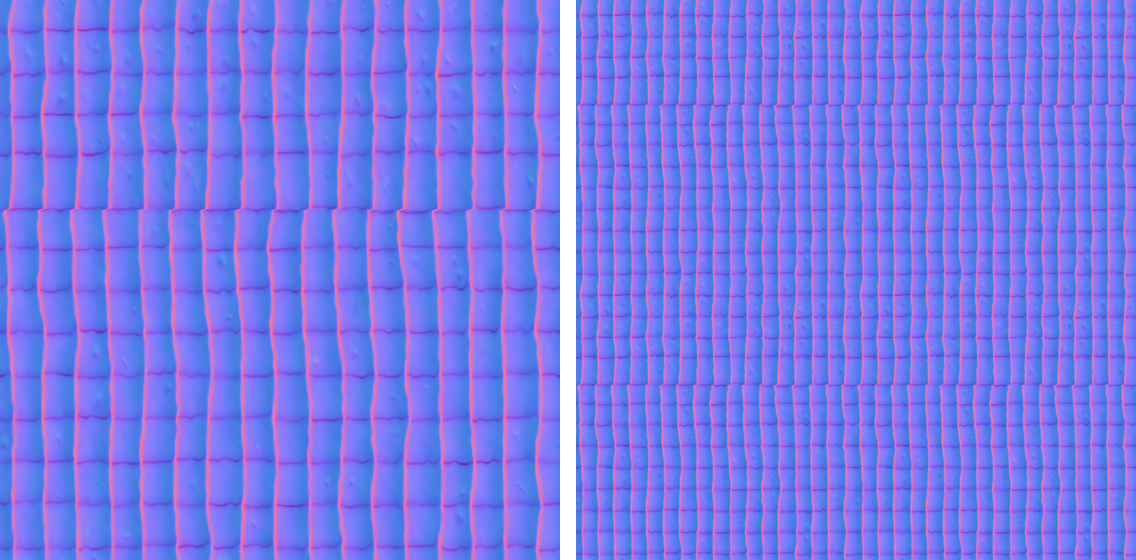
Left: one tile. Right: repeated 2 by 2.
Give the GLSL for this texture map, as a WebGL 2 fragment shader.

```glsl
#version 300 es
precision highp float;

#define COLS 17.0
#define ROWS 13.0
#define GRID_OFFSET vec2(0.354, 0.288)
#define WOBBLE 0.17
#define SLIP 0.17
#define RIDGE_SLOPE 0.86
#define SEAM_DEPTH 0.36
#define SEAM_WIDTH 0.032
#define GRAIN 0.13
#define PIT_DEPTH 0.42

uniform vec2 u_resolution;
out vec4 fragColor;

float hash(vec2 p) {
    return fract(sin(dot(p, vec2(127.1, 311.7))) * 43758.5453);
}

// Value noise that wraps after a whole number of cells
float noise(vec2 p, vec2 period) {
    vec2 i = floor(p), f = fract(p);
    f = f * f * (3.0 - 2.0 * f);
    vec2 a = mod(i, period), b = mod(i + 1.0, period);
    return mix(mix(hash(a), hash(vec2(b.x, a.y)), f.x),
               mix(hash(vec2(a.x, b.y)), hash(b), f.x), f.y);
}

float bell(float x, float width) {
    return exp(-x * x / (width * width));
}

// Sideways slope across one tile: a hollow ending in a sharp ridge
float tileSlope(float u, float d, float ridgeGain) {
    float hollow = 0.14 - 0.58 * smoothstep(0.08, 0.88, u);
    float ridge = bell(d, d < 0.0 ? 0.048 : 0.085);
    return mix(hollow, RIDGE_SLOPE * ridgeGain, ridge);
}

// Small dents and bumps scattered inside a tile
vec2 pits(vec2 local, vec2 cell, vec2 rough) {
    vec2 slope = vec2(0.0);
    float density = mix(0.13, 0.48, smoothstep(7.5, 9.5, cell.y));
    for (int i = 0; i < 2; i++) {
        vec2 key = cell + float(i) * 37.0;
        float present = step(hash(key + 3.1), density);
        vec2 center = 0.27 + 0.46 * vec2(hash(key + 5.7), hash(key + 8.3));
        float radius = mix(0.05, 0.13, hash(key + 11.9));
        vec2 q = (local - center + 0.14 * rough) * vec2(1.0, 0.9) / radius;
        float depth = PIT_DEPTH * mix(0.35, 1.0, hash(key + 14.2));
        slope += present * depth * q * exp(-dot(q, q));
    }
    return slope;
}

void main() {
    vec2 uv = gl_FragCoord.xy / u_resolution;
    vec2 counts = vec2(COLS, ROWS);
    vec2 grid = uv * counts - GRID_OFFSET;

    // One taller course, with the columns slipping sideways below it
    float t = grid.y - 8.5;
    grid.y -= 0.36 * t * exp(-t * t);
    float slip = smoothstep(3.8, 8.0, grid.y) * (1.0 - smoothstep(7.97, 8.03, grid.y));
    grid.x += SLIP * slip;

    // Hand-laid wobble of the ridges
    vec2 fine = uv * counts * vec2(2.0, 4.0);
    float wobble = noise(grid, counts) - 0.5;
    float ripple = noise(fine, counts * vec2(2.0, 4.0)) - 0.5;
    grid.x += WOBBLE * wobble + 0.06 * ripple;

    float column = mod(floor(grid.x), COLS);
    float u = fract(grid.x);
    float d = u - step(0.5, u);

    // Course seam: uneven per tile, curling upward beside the ridge
    float course = floor(grid.y + 0.5);
    vec2 seamId = vec2(column, mod(course, ROWS));
    float curl = smoothstep(0.74, 1.0, u);
    float waver = noise(uv * counts * vec2(5.0, 3.0), counts * vec2(5.0, 3.0)) - 0.5;
    float s = grid.y - course + 0.1 * (hash(seamId + 21.3) - 0.5);
    s += 0.09 * waver - 0.13 * curl * hash(seamId + 29.6);
    float clearRidge = smoothstep(0.0, 0.07, abs(d));
    float strength = mix(0.3, 1.0, hash(seamId + 17.4)) * (0.8 + 0.8 * waver);
    float seam = bell(s, SEAM_WIDTH) * strength * clearRidge;
    float shade = bell(s, s > 0.0 ? 0.16 : 0.11) * clearRidge;

    // Surface grain: broad stains and slanted streaks
    vec2 broad = counts * vec2(2.0, 2.0);
    vec2 streak = counts * vec2(6.0, 3.0);
    vec2 slanted = uv * streak + vec2(uv.y * streak.x, 0.0);
    vec2 rough = vec2(noise(slanted, streak), noise(uv * streak + 9.0, streak)) - 0.5;
    vec2 stain = vec2(noise(uv * broad, broad), noise(uv * broad + 7.0, broad)) - 0.5;

    // Combined slope
    float ridgeGain = 0.88 + 0.35 * ripple + 0.2 * wobble;
    vec2 slope = vec2(tileSlope(u, d, ridgeGain), -0.02);
    slope.y -= SEAM_DEPTH * seam + 0.14 * shade;
    slope.x += seam * (0.65 * curl + 0.06);
    slope += GRAIN * (0.55 * rough + 0.7 * stain) * vec2(1.0, 0.7);
    vec2 cell = vec2(column, mod(floor(grid.y), ROWS));
    slope += pits(vec2(u, fract(grid.y)), cell, rough) * clearRidge;
    slope = clamp(slope, -0.95, 0.95);

    // Slope encoded as colour
    float facing = 0.98 - 0.5 * slope.x * slope.x - 0.9 * slope.y * slope.y;
    float tilt = 0.5 + 0.5 * slope.y - 0.03 * max(slope.x, 0.0);
    fragColor = vec4(0.5 + 0.5 * slope.x, tilt, max(facing, 0.2), 1.0);
}
```
